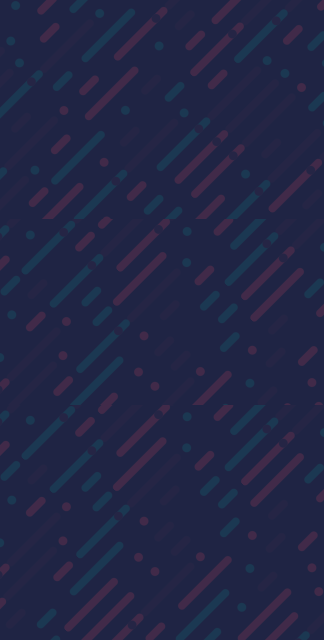
This pattern is drawn by a Shadertoy shader. Its source:

```glsl
// Lengths are fractions of the canvas width.
const float LANE_PITCH = 0.0669;    // distance between diagonal lanes
const float RUN_LENGTH = 0.70;      // one sequence of marks along a lane
const float LONG_HALF = 0.100;
const float SHORT_HALF = 0.026;
const float STROKE_RADIUS = 0.012;
const float DOT_RADIUS = 0.0136;
const float FIRST_SEAM = 0.677;     // measured down from the top edge
const float TILE_HEIGHT = 0.5718;
const float TOP_SHIFT = 0.018;
const float RED_SHARE = 0.54;
const float LINKED_SHARE = 0.45;    // runs with a faint long stroke

const vec3 NAVY = vec3(0.122, 0.143, 0.267);
const vec3 FAINT = vec3(0.144, 0.147, 0.272);
const vec3 PLUM = vec3(0.255, 0.165, 0.285);
const vec3 TEAL = vec3(0.105, 0.220, 0.320);

float hash(vec2 p) {
    return fract(sin(dot(p, vec2(127.1, 311.7))) * 43758.5453);
}

// Distance to a stroke lying along the lane; a zero half length gives a dot.
float strokeDistance(vec2 p, float center, float halfLength, float radius) {
    p.x = max(abs(p.x - center) - halfLength, 0.0);
    return length(p) - radius;
}

void paint(inout vec3 color, vec3 ink, float dist, float pixel) {
    color = mix(color, ink, smoothstep(0.7, -0.7, dist / pixel));
}

vec3 laneMarks(vec2 p, float seed, float pixel) {
    // Rotate to lane space: x runs up and right, y counts the lanes.
    vec2 q = vec2(p.x - p.y, p.x + p.y) * sqrt(0.5);
    float lane = floor(q.y / LANE_PITCH);
    float across = q.y - (lane + 0.5) * LANE_PITCH;

    // Each lane slides by its own amount, then splits into runs.
    float head = LONG_HALF + STROKE_RADIUS;
    float along = q.x + head + RUN_LENGTH * hash(vec2(lane, seed));
    float run = floor(along / RUN_LENGTH);
    vec2 local = vec2(along - run * RUN_LENGTH - head, across);

    vec2 id = vec2(lane + 17.0 * seed, run);
    bool isRed = hash(id + 3.1) < RED_SHARE;
    bool isLinked = hash(id + 8.7) < LINKED_SHARE;
    vec3 mainInk = isRed ? PLUM : TEAL;
    vec3 otherInk = isRed ? TEAL : PLUM;
    vec3 dotInk = hash(id + 5.3) < 0.7 ? mainInk : otherInk;

    // Faint strokes lie beneath the coloured ones.
    vec3 color = NAVY;
    float faintCenter = isLinked ? 0.222 : 0.319;
    float faintHalf = isLinked ? LONG_HALF : SHORT_HALF;
    paint(color, FAINT, strokeDistance(local, faintCenter, faintHalf, STROKE_RADIUS), pixel);

    // Long stroke, dot and short stroke.
    float dotCenter = isLinked ? 0.365 : 0.207;
    float shortCenter = mix(0.47, 0.54, hash(id + 1.9));
    paint(color, mainInk, strokeDistance(local, 0.0, LONG_HALF, STROKE_RADIUS), pixel);
    paint(color, dotInk, strokeDistance(local, dotCenter, 0.0, DOT_RADIUS), pixel);
    paint(color, otherInk, strokeDistance(local, shortCenter, SHORT_HALF, STROKE_RADIUS), pixel);

    // Dark spot near the end of a linked stroke.
    if (isLinked) {
        paint(color, FAINT, strokeDistance(local, 0.067, 0.0, DOT_RADIUS), pixel);
    }
    return color;
}

void mainImage(out vec4 fragColor, in vec2 fragCoord) {
    float pixel = 1.0 / iResolution.x;
    vec2 p = vec2(fragCoord.x, iResolution.y - fragCoord.y) * pixel;

    // The top band stands alone; the two below restart the same tile.
    float seed = 1.0;
    float below = p.y - FIRST_SEAM;
    if (below > 0.0) {
        seed = 2.0;
        p.y = below - TILE_HEIGHT * min(floor(below / TILE_HEIGHT), 1.0);
    } else {
        p.y -= TOP_SHIFT;
    }
    fragColor = vec4(laneMarks(p, seed, pixel), 1.0);
}
```
